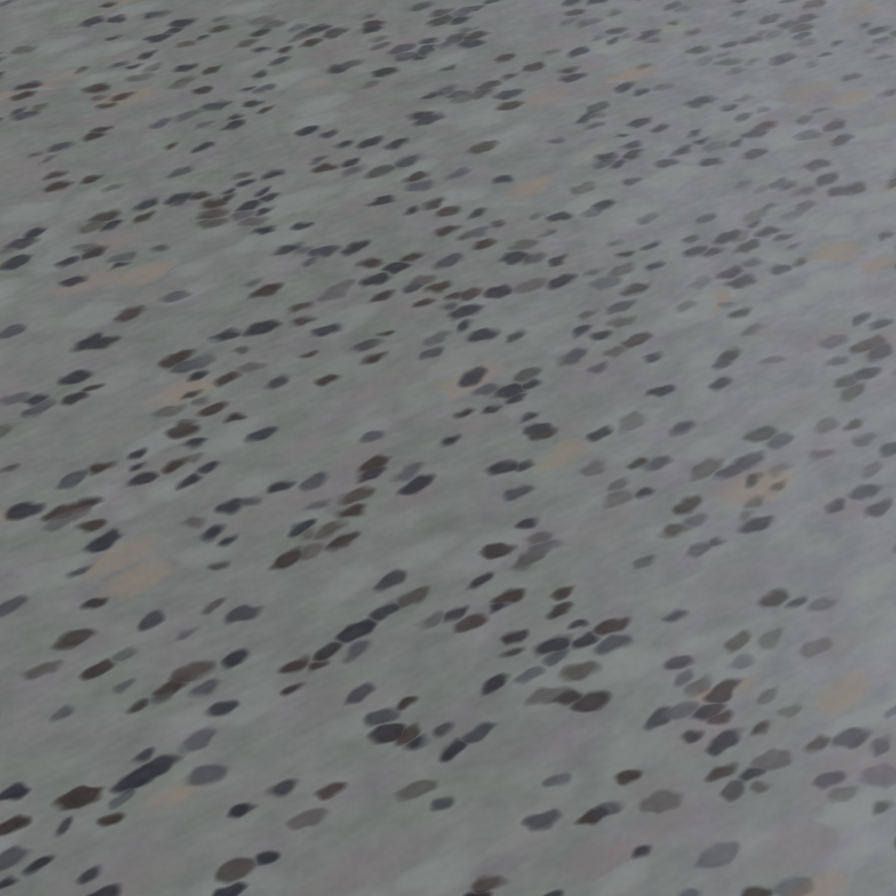
This texture is drawn by a three.js fragment shader. Its source:

```glsl
// Speckled granite slab seen at a slant: dark slanted mica flakes and pale
// feldspar patches are scattered on jittered cells of a foreshortened plane,
// over a mottled grey ground that fades to a bluish sheen on the right.
varying vec2 vUv;

const float HORIZON = 2.4;                      // height where the plane vanishes
const float SLANT = 0.48;                       // grain direction, radians
const vec2 MICA_CELL = vec2(0.041, 0.024);
const vec2 PATCH_CELL = vec2(0.088, 0.046);
const float MICA_DENSITY = 0.29;
const float PATCH_DENSITY = 0.42;
const float PATCH_OPACITY = 0.6;
const vec3 GROUND = vec3(0.450, 0.460, 0.456);
const vec3 SHEEN = vec3(0.510, 0.520, 0.533);
const vec3 MICA_COOL = vec3(0.205, 0.208, 0.235);
const vec3 MICA_WARM = vec3(0.235, 0.215, 0.210);
const vec3 FELDSPAR_PALE = vec3(0.525, 0.545, 0.540);
const vec3 FELDSPAR_ROSE = vec3(0.475, 0.452, 0.458);
const vec3 FELDSPAR_TAN = vec3(0.530, 0.485, 0.440);

vec2 hash2(vec2 p) {
  vec3 h = fract(p.xyx * vec3(0.1031, 0.1030, 0.0973));
  h += dot(h, h.yzx + 33.33);
  return fract((h.xx + h.yz) * h.zy);
}

mat2 rotation(float a) {
  float c = cos(a), s = sin(a);
  return mat2(c, -s, s, c);
}

float cornerSlope(vec2 corner, vec2 offset) {
  float a = 6.2832 * hash2(corner + 71.0).x;
  return dot(vec2(cos(a), sin(a)), offset);
}

// Gradient noise, about -0.7 to 0.7
float gradientNoise(vec2 p) {
  vec2 i = floor(p), f = fract(p);
  vec2 u = f * f * f * (f * (f * 6.0 - 15.0) + 10.0);
  vec2 e = vec2(1.0, 0.0);
  float low = mix(cornerSlope(i, f), cornerSlope(i + e, f - e), u.x);
  float high = mix(cornerSlope(i + e.yx, f - e.yx), cornerSlope(i + 1.0, f - 1.0), u.x);
  return mix(low, high, u.y);
}

// Clustered ragged flakes: x = coverage, y and z = random traits of the flake
vec3 flakes(vec2 p, float density, float softness, float seed) {
  p += 0.24 * vec2(gradientNoise(p * 1.7 + seed), gradientNoise(p * 1.7 + seed + 37.0));
  vec2 home = floor(p);
  float coverage = 0.0, total = 0.001;
  vec2 traits = vec2(0.0);
  for (int j = -1; j <= 1; j++) {
    for (int i = -1; i <= 1; i++) {
      vec2 cell = home + vec2(float(i), float(j));
      vec2 place = hash2(cell + seed);
      vec2 trait = hash2(cell + seed + 113.0);
      vec2 form = hash2(cell + seed + 229.0);
      float cluster = smoothstep(-0.45, 0.45, gradientNoise(cell * vec2(0.27, 0.19) + seed));
      float present = step(hash2(cell + seed + 331.0).x, 2.0 * density * cluster);
      vec2 d = rotation((form.x - 0.5) * 1.3) * (p - cell - 0.5 - 0.8 * (place - 0.5));
      float radius = mix(0.27, 0.60, form.y);
      float edge = length(d * vec2(0.9, 1.25)) - radius;
      float c = present * (1.0 - smoothstep(-softness, softness, edge));
      coverage = max(coverage, c);
      traits += c * trait;
      total += c;
    }
  }
  return vec3(coverage, traits / total);
}

void main() {
  // Foreshortened plane, turned so the grain runs along x
  float depth = HORIZON / (HORIZON - vUv.y);
  vec2 plane = vec2((vUv.x - 0.5) * depth, HORIZON * depth);
  vec2 grain = rotation(-SLANT) * plane;
  grain = vec2(dot(plane, vec2(cos(SLANT), sin(SLANT))),
               dot(plane, vec2(-sin(SLANT), cos(SLANT)))) + 8.0;

  // Ground with sheen, cloudy tone and green to rose drift
  float sheen = smoothstep(0.42, 1.05, vUv.x + 0.22 * (vUv.y - 0.5));
  float cloud = gradientNoise(grain * vec2(5.0, 8.0));
  float mottle = gradientNoise(grain * vec2(17.0, 34.0) + 19.0);
  float streak = gradientNoise(grain * vec2(42.0, 110.0) + 53.0);
  float drift = gradientNoise(grain * vec2(11.0, 19.0) + 87.0);
  vec3 color = mix(GROUND, SHEEN, sheen);
  color += 0.022 * cloud + 0.038 * mottle + 0.022 * streak;
  color += vec3(0.016, -0.014, 0.012) * drift;

  // Feldspar patches
  vec3 patches = flakes(grain / PATCH_CELL, PATCH_DENSITY, 0.22, 7.0);
  vec3 feldspar = mix(FELDSPAR_ROSE, FELDSPAR_PALE, smoothstep(0.35, 0.55, patches.y));
  feldspar = mix(feldspar, FELDSPAR_TAN, smoothstep(0.90, 0.95, patches.z));
  feldspar += 0.03 * sheen;
  color = mix(color, feldspar, PATCH_OPACITY * patches.x * mix(0.5, 1.0, patches.z));

  // Mica flakes, blurrier with distance and veiled by the sheen
  float softness = mix(0.15, 0.25, vUv.y);
  vec3 mica = flakes(grain / MICA_CELL, MICA_DENSITY, softness, 151.0);
  float strength = mix(0.45, 1.0, smoothstep(0.0, 0.7, mica.y));
  strength *= mix(1.0, 0.50, sheen) * mix(1.0, 0.76, vUv.y);
  vec3 micaColor = mix(MICA_COOL, MICA_WARM, smoothstep(0.4, 0.8, mica.z));
  color = mix(color, micaColor + 0.03 * streak, mica.x * strength);

  // Faint surface grit
  color += 0.010 * gradientNoise(vUv * 130.0);
  gl_FragColor = vec4(color, 1.0);
}
```
